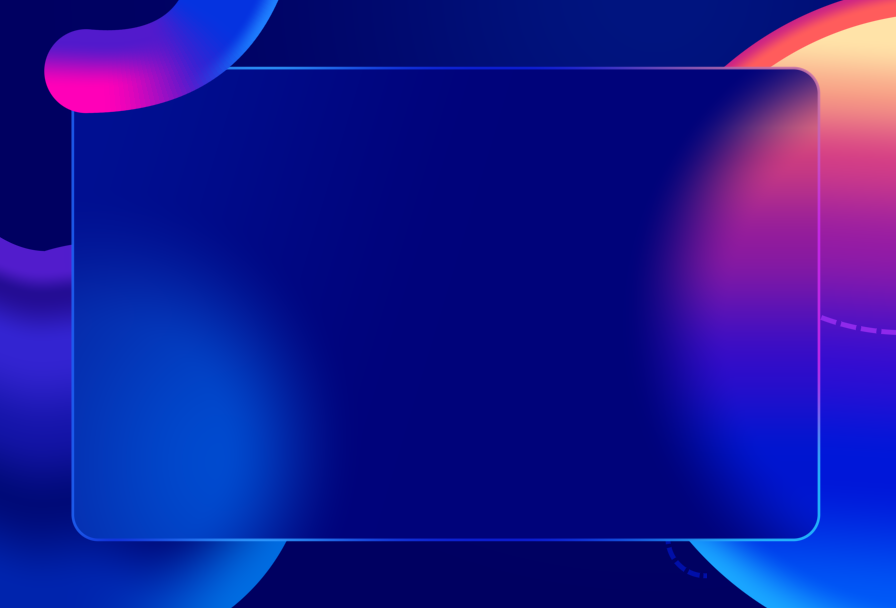
Give the GLSL for this background, as a WebGL 2 fragment shader.

```glsl
#version 300 es
precision highp float;
// A frosted glass card floats over glowing liquid shapes on deep navy.
// Signed distances shape the blobs, tube and card; colour ramps light them.
// Behind the glass the same blobs are drawn again with wide, soft edges.
uniform vec2 u_resolution;
out vec4 fragColor;

float pixel;

float cover(float d) { return smoothstep(pixel, -pixel, d); }

float roundedBox(vec2 p, vec2 halfSize, float radius) {
  vec2 q = abs(p) - halfSize + radius;
  return length(max(q, 0.0)) + min(max(q.x, q.y), 0.0) - radius;
}

// Cyan, blue, violet, pink and cream from bottom to top
vec3 sunsetRamp(float h) {
  vec3 c = mix(vec3(0.0, 0.35, 0.97), vec3(0.0, 0.09, 0.85), smoothstep(0.0, 0.22, h));
  c = mix(c, vec3(0.2, 0.05, 0.82), smoothstep(0.24, 0.42, h));
  c = mix(c, vec3(0.59, 0.11, 0.64), smoothstep(0.38, 0.62, h));
  c = mix(c, vec3(0.84, 0.25, 0.52), smoothstep(0.59, 0.76, h));
  c = mix(c, vec3(0.97, 0.62, 0.52), smoothstep(0.73, 0.86, h));
  return mix(c, vec3(1.0, 0.89, 0.66), smoothstep(0.83, 0.94, h));
}

// Folded violet and blue bands of the left blob
vec3 foldRamp(vec2 p) {
  float h = p.y + 0.12 * p.x + 0.008 * sin(30.0 * p.x);
  vec3 c = mix(vec3(0.0, 0.14, 0.68), vec3(0.0, 0.04, 0.47), smoothstep(0.04, 0.19, h));
  c = mix(c, vec3(0.08, 0.08, 0.66), smoothstep(0.18, 0.31, h));
  c = mix(c, vec3(0.2, 0.14, 0.82), smoothstep(0.29, 0.43, h));
  c = mix(c, vec3(0.14, 0.05, 0.58), smoothstep(0.45, 0.53, h));
  return mix(c, vec3(0.32, 0.11, 0.8), smoothstep(0.53, 0.57, h));
}

// Circular dashed stroke
float dashes(vec2 p, float radius, float period) {
  float along = abs(fract(atan(p.y, p.x) * radius / period) - 0.5) * period;
  return cover(max(abs(length(p) - radius) - 0.004, along - 0.38 * period));
}

// Nearest point on a bending tube: x = distance, y = position, z = side
vec3 tube(vec2 p) {
  vec2 a = vec2(0.142, 0.883), b = vec2(0.337, 0.875), c = vec2(0.388, 1.03);
  vec3 best = vec3(9.0, 0.0, 0.0);
  for (int i = 0; i <= 48; i++) {
    float t = float(i) / 48.0;
    vec2 center = mix(mix(a, b, t), mix(b, c, t), t);
    vec2 tangent = normalize(mix(b - a, c - b, t));
    float radius = 0.069 - 0.028 * t * (1.0 - t) + 0.008 * t;
    float d = length(p - center) - radius;
    if (d < best.x) best = vec3(d, t, dot(p - center, vec2(-tangent.y, tangent.x)) / radius);
  }
  return best;
}

void main() {
  vec2 p = gl_FragCoord.xy / u_resolution * vec2(1.477, 1.0);
  pixel = 0.8 / u_resolution.y;

  float rightBlob = length(p - vec2(1.558, 0.471)) - 0.555;
  float leftBlob = length(p - vec2(0.173, 0.265)) - 0.337;
  float lip = p.y - 0.587 - 0.023 * pow(max(1.0 - p.x / 0.077, 0.0), 2.0);
  float leftShape = min(leftBlob, max(lip, p.x - 0.13));
  vec3 sunset = sunsetRamp(p.y + 0.06 * (p.x - 1.4));

  // Navy backdrop, lighter at the top right of centre
  vec3 color = vec3(0.0, 0.0, 0.38);
  color += vec3(0.0, 0.08, 0.12) * exp(-4.0 * dot(p - vec2(1.08, 1.02), p - vec2(1.08, 1.02)));

  // Left blob with a bright lower right edge
  vec3 fold = foldRamp(p);
  float edgeLight = smoothstep(-0.17, 0.0, leftBlob) * smoothstep(0.1, 0.4, p.x);
  color = mix(color, mix(fold, vec3(0.0, 0.42, 0.88), edgeLight), cover(leftShape));

  // Right blob, its cyan lower glow and coral upper rim
  float low = smoothstep(0.3, 0.05, p.y);
  vec3 body = mix(sunset, vec3(0.1, 0.65, 1.0), low * smoothstep(-0.09, 0.0, rightBlob));
  vec3 rim = mix(vec3(1.0, 0.36, 0.36), vec3(0.8, 0.14, 0.52), smoothstep(-0.03, 0.0, rightBlob));
  body = mix(body, rim, cover(-0.047 - rightBlob) * step(0.6, p.y));
  color = mix(color, body, cover(rightBlob));

  // Dashed arcs
  color = mix(color, vec3(0.56, 0.16, 0.92), dashes(p - vec2(1.49, 0.838), 0.385, 0.034) * step(p.y, 0.6));
  float lowArc = dashes(p - vec2(1.163, 0.115), 0.062, 0.026) * step(p.x, 1.165);
  color = mix(color, vec3(0.0, 0.06, 0.66), lowArc * step(p.y, 0.115));

  // Glass interior with softened blobs
  float card = roundedBox(p - vec2(0.735, 0.5), vec2(0.615, 0.388), 0.042);
  vec3 glass = mix(vec3(0.0, 0.06, 0.57), vec3(0.0, 0.01, 0.48), smoothstep(0.1, 0.85, p.x + 0.3 * (0.8 - p.y)));
  vec2 g = (p - vec2(0.365, 0.24)) / vec2(0.25, 0.3);
  vec3 haze = mix(vec3(0.03, 0.14, 0.64), vec3(0.0, 0.29, 0.81), exp(-dot(g, g)));
  glass = mix(glass, haze, smoothstep(0.09, -0.15, leftBlob));
  vec3 veil = mix(sunsetRamp(min(p.y, 0.79)) * 0.96, vec3(0.62, 0.36, 0.52), 0.6 * smoothstep(0.8, 0.9, p.y));
  veil = mix(veil, vec3(0.0, 0.07, 0.8), smoothstep(0.3, 0.1, p.y) * 0.7);
  glass = mix(glass, veil, smoothstep(-0.02, -0.2, rightBlob));
  color = mix(color, glass, cover(card));

  // Card outline tinted by position
  float side = smoothstep(0.85, 1.3, p.x);
  vec3 cool = mix(vec3(0.05, 0.12, 0.85), vec3(0.18, 0.6, 1.0), exp(-30.0 * pow(p.x - 0.43, 2.0)));
  cool = mix(cool, vec3(0.12, 0.38, 0.95), smoothstep(0.2, 0.11, p.x));
  vec3 warm = mix(vec3(0.15, 0.75, 1.0), vec3(0.78, 0.16, 0.92), smoothstep(0.2, 0.42, p.y));
  warm = mix(warm, vec3(0.78, 0.45, 0.66), smoothstep(0.6, 0.86, p.y));
  color = mix(color, mix(cool, warm, side), cover(abs(card) - 0.0022) * 0.9);

  // Glossy tube in front: magenta tip, violet bend, blue tail
  vec3 bend = tube(p);
  vec3 skin = mix(vec3(0.32, 0.1, 0.8), vec3(0.02, 0.2, 0.88), smoothstep(0.35, 0.8, bend.y));
  float tip = smoothstep(0.55, 0.05, bend.y) * smoothstep(0.7, -0.45, bend.z);
  skin = mix(skin, vec3(1.0, 0.0, 0.72), tip);
  skin = mix(skin, vec3(0.12, 0.5, 1.0), smoothstep(0.4, 0.9, bend.y) * smoothstep(-0.5, -1.0, bend.z));
  color = mix(color, skin, cover(bend.x));

  fragColor = vec4(color, 1.0);
}
```
